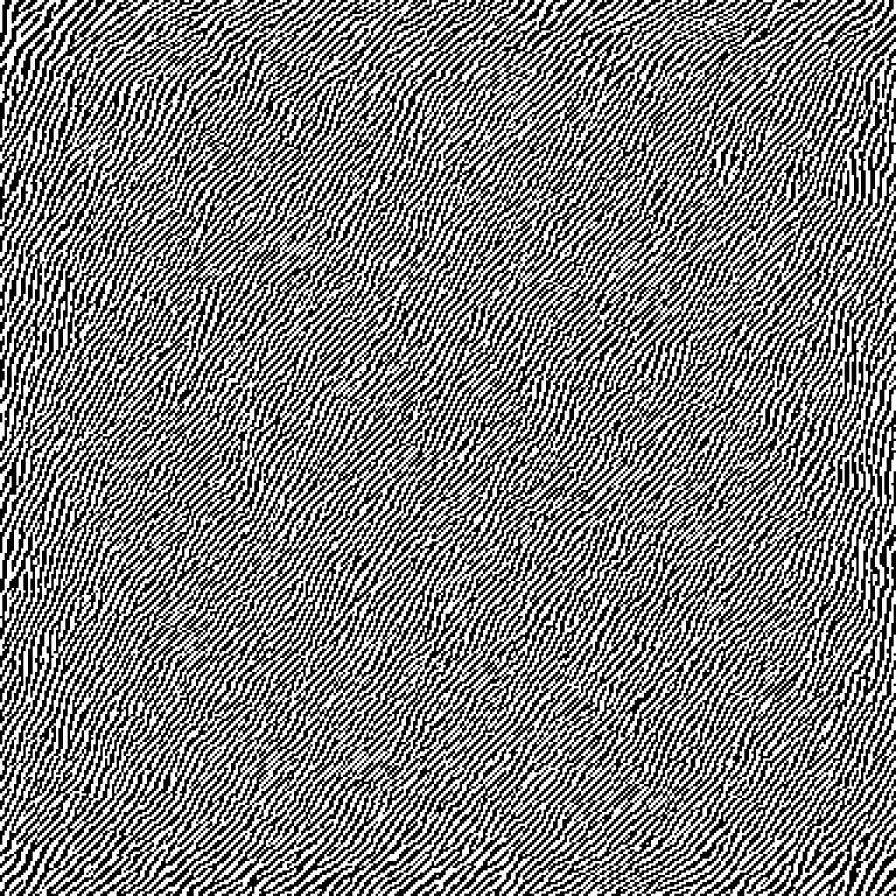
This texture is drawn by a WebGL 2 fragment shader. Its source:

```glsl
#version 300 es
precision highp float;
precision highp int;
// Two-tone grain of short slanted dashes on a fixed fine grid.
// Each grid cell takes the sign of a cellular noise built from scattered wave
// packets; their direction and spacing drift slowly across the canvas.

uniform vec2 u_resolution;
out vec4 fragColor;

const float TAU = 6.2831853;
const float GRID = 384.0;        // two-tone cells across the canvas
const float PACKET_CELL = 11.0;  // spacing and reach of packets, in grid cells
const int PACKETS = 3;           // packets in each noise cell

// Integer hash giving four values from 0 to 1
vec4 hash4(ivec3 key) {
  uvec3 k = uvec3(key + 64);
  uint h = k.x * 1597334677u ^ k.y * 3812015801u ^ k.z * 2798796415u;
  uvec4 v = uvec4(h, h + 1013904223u, h + 2027808446u, h + 3041712669u);
  v = (v ^ (v >> 16)) * 2146121005u;
  v = (v ^ (v >> 15)) * 2221713035u;
  v ^= v >> 16;
  return vec4(v >> 8) / 16777216.0;
}

// Slow patches of drift, drawn out from upper left to lower right
float drift(vec2 uv) {
  float across = dot(uv, vec2(0.55, 0.85));
  float along = dot(uv, vec2(0.85, -0.55));
  float broad = sin(TAU * 3.1 * across + 1.6 * sin(TAU * 1.7 * along));
  float patches = sin(TAU * 8.3 * across + 2.0 * sin(TAU * 4.1 * along + 1.0));
  float flecks = sin(TAU * 13.0 * uv.x + 2.0 * sin(TAU * 9.0 * uv.y));
  return 0.4 * broad + 0.4 * patches + 0.3 * flecks;
}

// Local wave vector, in cycles per grid cell
vec2 waveVector(vec2 uv, vec2 jitter) {
  vec2 edge = smoothstep(0.32, 0.5, abs(uv - 0.5));
  float kx = 0.285 - 0.09 * edge.y * edge.y;
  float ky = 0.205 + 0.085 * drift(uv) - 0.10 * edge.x + 0.05 * edge.y;
  return vec2(kx, -ky) + (jitter - 0.5) * vec2(0.09, 0.13);
}

// Sum of the wave packets that reach point p
float packetNoise(vec2 p) {
  ivec2 home = ivec2(floor(p / PACKET_CELL));
  float total = 0.0;
  for (int j = -1; j <= 1; j++) {
    for (int i = -1; i <= 1; i++) {
      ivec2 cell = home + ivec2(i, j);
      for (int n = 0; n < PACKETS; n++) {
        vec4 rnd = hash4(ivec3(cell, n));
        vec2 center = (vec2(cell) + rnd.xy) * PACKET_CELL;
        vec2 d = p - center;
        float window = 1.0 - dot(d, d) / (PACKET_CELL * PACKET_CELL);
        if (window > 0.0) {
          vec4 vary = hash4(ivec3(cell, n + PACKETS));
          vec2 k = waveVector(center / GRID, vary.xy);
          total += window * window * cos(TAU * (dot(k, d) + rnd.z));
        }
      }
    }
  }
  return total;
}

// Black or white tone of one grid cell
float cellTone(vec2 cell) {
  return step(0.0, packetNoise(cell + 0.5));
}

void main() {
  float size = min(u_resolution.x, u_resolution.y);
  vec2 p = gl_FragCoord.xy / size * GRID;

  // Blend neighbouring cells by the area the pixel covers
  float footprint = GRID / size;
  vec2 cell = floor(p - 0.5);
  vec2 cover = clamp((p - cell - 1.0) / footprint + 0.5, 0.0, 1.0);
  float lower = mix(cellTone(cell), cellTone(cell + vec2(1, 0)), cover.x);
  float upper = mix(cellTone(cell + vec2(0, 1)), cellTone(cell + 1.0), cover.x);
  float tone = mix(lower, upper, cover.y);

  fragColor = vec4(vec3(mix(0.01, 0.99, tone)), 1.0);
}
```
